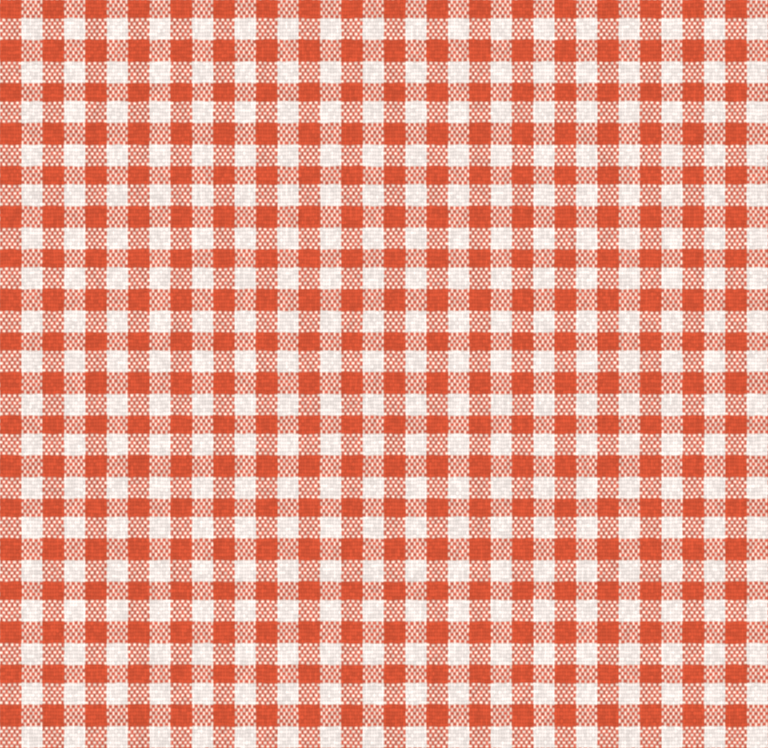
A WebGL 1 fragment shader for this texture:

```glsl
precision highp float;

uniform vec2 u_resolution;

// Layout: repeats over the canvas, then threads per stripe
const float COLUMN_REPEATS = 18.0;
const float ROW_REPEATS = 9.0;      // each holds one thin and one thick red row
const float COLUMN_STRIPE = 8.0;
const float THIN_ROW = 5.0;
const float THICK_ROW = 6.0;
const float ROW_GAP = 6.0;

// Yarn
const vec3 RED_YARN = vec3(0.815, 0.325, 0.212);
const vec3 WHITE_YARN = vec3(0.950, 0.908, 0.885);
const vec3 MIXED_TINT = vec3(0.06, 0.0, -0.08); // light floats warm, dark ones dull
const float FLOAT_STRETCH = 0.22;   // lengthens each visible float along its thread
const float FLOAT_SOFTNESS = 0.8;
const float ROUNDNESS = 0.28;
const float THREAD_VARIATION = 0.05;
const float CROSSING_VARIATION = 0.13;
const float WOBBLE = 0.3;
const float BLUR = 0.0029;          // filter width as a share of the canvas

const float PI = 3.14159;
const float MEAN_PROFILE = 0.637;   // average of abs(sin)
const int SAMPLES = 5;

float hash(vec2 p) {
  vec3 q = fract(p.xyx * 0.1031);
  q += dot(q, q.yzx + 33.33);
  return fract((q.x + q.y) * q.z);
}

float noise(vec2 p) {
  vec2 cell = floor(p);
  vec2 f = fract(p);
  f = f * f * (3.0 - 2.0 * f);
  float low = mix(hash(cell), hash(cell + vec2(1.0, 0.0)), f.x);
  float high = mix(hash(cell + vec2(0.0, 1.0)), hash(cell + 1.0), f.x);
  return mix(low, high, f.y);
}

// 1 for a red warp thread, 0 for a white one
float warpRed(float id) {
  return 1.0 - step(COLUMN_STRIPE, mod(id + 0.5, 2.0 * COLUMN_STRIPE));
}

// 1 for a red weft thread: thin stripe, gap, thick stripe, gap
float weftRed(float id) {
  float rowPeriod = THIN_ROW + THICK_ROW + 2.0 * ROW_GAP;
  float k = mod(id + 0.5, rowPeriod);
  float thickStart = THIN_ROW + ROW_GAP;
  float thin = 1.0 - step(THIN_ROW, k);
  float thick = step(thickStart, k) - step(thickStart + THICK_ROW, k);
  return thin + thick;
}

// Light on a rounded thread with a tone of its own
float threadLight(float profile, float tone) {
  return 1.0 + ROUNDNESS * (profile - MEAN_PROFILE) + THREAD_VARIATION * (tone - 0.5);
}

vec3 cloth(vec2 uv) {
  // Thread coordinates, counted from the top left
  vec2 threads = vec2(COLUMN_REPEATS * 2.0 * COLUMN_STRIPE,
                      ROW_REPEATS * (THIN_ROW + THICK_ROW + 2.0 * ROW_GAP));
  vec2 t = vec2(uv.x, 1.0 - uv.y) * threads;
  t += WOBBLE * (vec2(noise(t * 0.45), noise(t * 0.45 + 71.0)) - 0.5);
  vec2 id = floor(t);

  // Plain weave: positive where the weft lies on top
  vec2 wave = sin(PI * t);
  vec2 ripple = cos(2.0 * PI * t);
  float over = wave.x * wave.y + FLOAT_STRETCH * (ripple.x - ripple.y);
  float weftOnTop = smoothstep(-FLOAT_SOFTNESS, FLOAT_SOFTNESS, over);

  // Colour, tinted where threads of both colours cross
  float warp = warpRed(id.x);
  float weft = weftRed(id.y);
  float red = mix(warp, weft, weftOnTop);
  vec3 color = mix(WHITE_YARN, RED_YARN, red);
  color += MIXED_TINT * abs(warp - weft) * (0.5 - red);

  float warpLight = threadLight(abs(wave.x), hash(vec2(id.x, 7.0)));
  float weftLight = threadLight(abs(wave.y), hash(vec2(19.0, id.y)));
  float crossing = 1.0 + CROSSING_VARIATION * (hash(id + 3.0) - 0.5);
  return color * mix(warpLight, weftLight, weftOnTop) * crossing;
}

void main() {
  // Average a grid of samples to soften the fine threads
  vec2 center = gl_FragCoord.xy / u_resolution;
  vec2 width = max(vec2(BLUR), 1.0 / u_resolution);
  vec3 color = vec3(0.0);
  for (int j = 0; j < SAMPLES; j++) {
    for (int i = 0; i < SAMPLES; i++) {
      vec2 offset = (vec2(float(i), float(j)) + 0.5) / float(SAMPLES) - 0.5;
      color += cloth(center + offset * width);
    }
  }
  gl_FragColor = vec4(color / float(SAMPLES * SAMPLES), 1.0);
}
```
